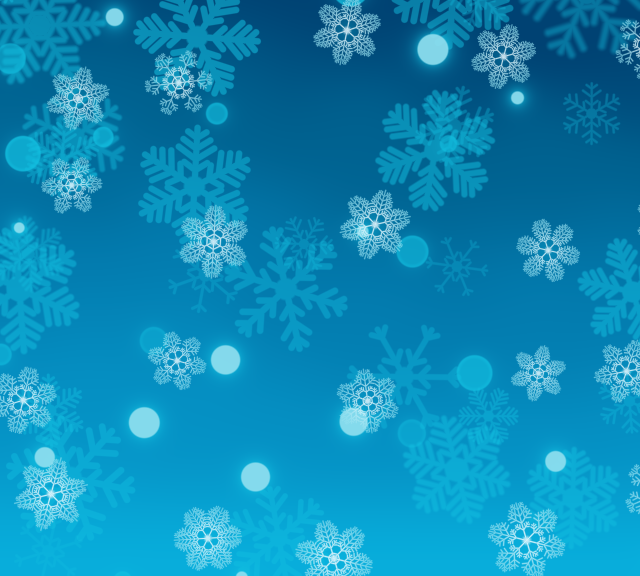
Write a Shadertoy shader that draws this pattern.

```glsl
// Winter night backdrop: a blue vertical gradient with soft mottling, overlaid by
// jittered grids of six-fold snowflakes (bold, faint and fine white) and bokeh discs.
// Each flake is a distance field: one arm with side branches, folded into 60 degrees.

struct Layer { float cell, minRadius, maxRadius, strokeWidth, opacity, chance, blur, seed; };

const Layer BOLD  = Layer(0.300, 0.085, 0.115, 0.052, 0.52, 0.85, 0.0050, 3.0);
const Layer FAINT = Layer(0.245, 0.050, 0.072, 0.040, 0.42, 0.80, 0.0016, 17.0);
const Layer FINE  = Layer(0.265, 0.050, 0.070, 0.017, 0.92, 0.86, 0.0002, 41.0);

const vec3 NIGHT   = vec3(0.00, 0.26, 0.45);
const vec3 DEEP    = vec3(0.00, 0.38, 0.56);
const vec3 OCEAN   = vec3(0.01, 0.48, 0.68);
const vec3 AZURE   = vec3(0.02, 0.57, 0.77);
const vec3 SKY     = vec3(0.03, 0.68, 0.86);
const vec3 CYAN    = vec3(0.07, 0.75, 0.88);
const vec3 ICE     = vec3(0.58, 0.88, 0.94);
const vec3 WHITE   = vec3(0.93, 0.98, 1.00);

const float DISC_CELL   = 0.185;
const float DISC_CHANCE = 0.62;
const float ICE_SHARE   = 0.45;
const float GLOW_SIZE   = 0.011;
const float PI = 3.14159265;

vec4 hash4(vec2 p) {
    vec4 q = fract(p.xyxy * vec4(0.1031, 0.1030, 0.0973, 0.1099));
    q += dot(q, q.wzxy + 33.33);
    return fract((q.xxyz + q.yzzw) * q.zywx);
}

float valueNoise(vec2 p) {
    vec2 i = floor(p), f = fract(p);
    f = f * f * (3.0 - 2.0 * f);
    return mix(mix(hash4(i).x, hash4(i + vec2(1, 0)).x, f.x),
               mix(hash4(i + vec2(0, 1)).x, hash4(i + vec2(1, 1)).x, f.x), f.y);
}

// Distance to a segment from start along a unit direction
float ray(vec2 p, vec2 start, vec2 dir, float len) {
    p -= start;
    return length(p - dir * clamp(dot(p, dir), 0.0, len));
}

// Distance to the skeleton of a flake of radius 1; style picks its branching
float snowflake(vec2 p, vec4 style, bool twigs) {
    float angle = abs(mod(atan(p.y, p.x) + PI / 6.0, PI / 3.0) - PI / 6.0);
    p = length(p) * vec2(cos(angle), sin(angle));
    float d = ray(p, vec2(0), vec2(1, 0), 0.97);
    float count = floor(2.6 + 2.6 * style.x) + (twigs ? 1.0 : 0.0);
    float lean = mix(0.75, 1.05, style.y);
    vec2 dir = vec2(cos(lean), sin(lean));
    vec2 twigDir = vec2(0.6, 0.8);
    for (float i = 0.0; i < 6.0; i++) {
        if (i >= count) break;
        float t = mix(0.27, 0.80, i / (count - 1.0));
        float len = min(0.85 * t, mix(0.42, 0.62, style.z) * (1.18 - t));
        vec2 q = p - vec2(t, 0);
        q = vec2(dot(q, dir), dir.x * q.y - dir.y * q.x);
        d = min(d, ray(q, vec2(0), vec2(1, 0), len));
        if (twigs) {
            q.y = abs(q.y);
            d = min(d, ray(q, vec2(0.42 * len, 0), twigDir, 0.38 * len));
            d = min(d, ray(q, vec2(0.72 * len, 0), twigDir, 0.26 * len));
        }
    }
    // Hexagonal ring around the heart of some flakes
    if (style.w > 0.5) d = min(d, abs(dot(p, vec2(0.866, 0.5)) - 0.22 * style.w));
    return d;
}

vec3 addFlakes(vec3 col, vec2 p, Layer L, bool fine) {
    vec2 grid = p / L.cell + L.seed * 0.37;
    for (int k = 0; k < 9; k++) {
        vec2 id = floor(grid) + vec2(k % 3 - 1, k / 3 - 1);
        vec4 place = hash4(id + L.seed), style = hash4(id + L.seed + 71.0);
        if (place.w > L.chance) continue;
        vec2 q = (grid - id - 0.5 - 0.56 * (place.xy - 0.5)) * L.cell;
        float radius = mix(L.minRadius, L.maxRadius, place.z);
        float r = length(q) / radius;
        if (r > 1.25) continue;
        float turn = style.y * PI + style.z;
        q = mat2(cos(turn), sin(turn), -sin(turn), cos(turn)) * q / radius;
        float blur = 0.8 / iResolution.y + L.blur * pow(style.w, 4.0);
        float d = (snowflake(q, style, fine) - L.strokeWidth) * radius;
        float cover = smoothstep(blur, -blur, d) * L.opacity;
        if (fine) {
            // Pale heart fading to icy tips, some with a cyan halo
            col = mix(col, CYAN, 0.35 * style.x * smoothstep(0.8, 0.0, r));
            cover = max(cover, 0.8 * smoothstep(0.16, 0.04, r));
            col = mix(col, mix(WHITE, ICE, smoothstep(0.1, 0.9, r)), cover * mix(1.0, 0.72, r));
        } else {
            cover = max(cover, L.opacity * smoothstep(0.20, 0.15, r));
            col = mix(col, CYAN, cover * mix(0.65, 1.1, style.x));
        }
    }
    return col;
}

vec3 addDiscs(vec3 col, vec2 p) {
    vec2 grid = p / DISC_CELL + 5.3;
    for (int k = 0; k < 9; k++) {
        vec2 id = floor(grid) + vec2(k % 3 - 1, k / 3 - 1);
        vec4 place = hash4(id + 113.0), look = hash4(id + 191.0);
        if (place.w > DISC_CHANCE) continue;
        float r = length(grid - id - 0.5 - 0.7 * (place.xy - 0.5)) * DISC_CELL;
        bool icy = look.x < ICE_SHARE;
        float radius = icy ? mix(0.009, 0.027, place.z) : mix(0.014, 0.035, place.z);
        float edge = r - radius;
        float cover = smoothstep(0.0018, -0.0018, edge);
        float glow = exp(-max(edge, 0.0) / GLOW_SIZE) * (icy ? 0.55 : 0.16);
        float rim = 0.15 * smoothstep(0.006, 0.0, abs(edge + 0.002));
        col = mix(col, CYAN, glow);
        col = mix(col, icy ? ICE : CYAN, cover * (icy ? 0.88 : 0.3 + 0.4 * look.y + rim));
    }
    return col;
}

vec3 backdrop(vec2 p) {
    float mottle = valueNoise(p * 3.1 + 8.0) + 0.5 * valueNoise(p * 6.3) - 0.75;
    float h = p.y + 0.13 * mottle * smoothstep(0.0, 0.5, p.y) + 0.10 * (p.x - 0.55) * p.y;
    vec3 col = mix(SKY, AZURE, smoothstep(0.0, 0.27, h));
    col = mix(col, OCEAN, smoothstep(0.22, 0.56, h));
    col = mix(col, DEEP, smoothstep(0.50, 0.82, h));
    return mix(col, NIGHT, smoothstep(0.78, 1.04, h));
}

void mainImage(out vec4 fragColor, in vec2 fragCoord) {
    vec2 p = fragCoord / iResolution.y;
    vec3 col = backdrop(p);
    col = addFlakes(col, p, BOLD, false);
    col = addFlakes(col, p, FAINT, false);
    col = addDiscs(col, p);
    col = addFlakes(col, p, FINE, true);
    fragColor = vec4(col, 1.0);
}
```
